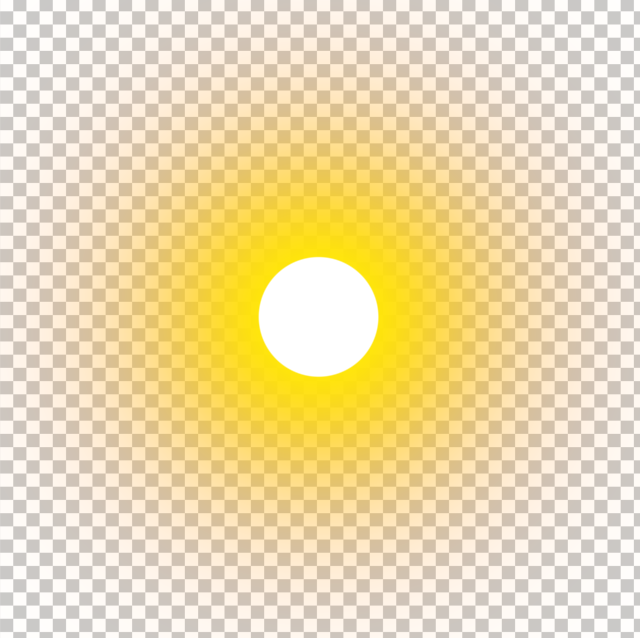
Reproduce this background procedurally as a WebGL 2 fragment shader.

```glsl
#version 300 es
precision highp float;
// A white disc with a yellow to orange glow over a grey and white checkerboard.

uniform vec2 u_resolution;
out vec4 outColor;

// Lengths are fractions of the canvas height
#define CENTER vec2(0.4993, 0.5033)
#define DISC_RADIUS 0.0938
#define CELL_SIZE 0.0207
#define GRID_TOP 0.0177
#define GLOW_REACH 0.214
#define GLOW_POWER 1.5
#define HUE_REACH 0.36
#define GREY vec3(0.79)
#define YELLOW vec3(1.0, 0.90, 0.03)
#define ORANGE vec3(1.0, 0.55, 0.09)

// Smooth square wave: +1 on even cells, -1 on odd cells
vec2 squareWave(vec2 cell, float blur) {
    vec2 edgeDistance = 0.5 - abs(fract(cell) - 0.5);
    vec2 parity = 1.0 - 2.0 * mod(floor(cell), 2.0);
    return parity * clamp(edgeDistance / blur, 0.0, 1.0);
}

// Checkerboard anchored to the top left corner
vec3 checkerboard(vec2 p, float pixel) {
    vec2 cell = vec2(p.x, 1.0 - p.y - GRID_TOP) / CELL_SIZE;
    vec2 wave = squareWave(cell, 0.6 * pixel / CELL_SIZE);
    return mix(GREY, vec3(1.0), 0.5 - 0.5 * wave.x * wave.y);
}

void main() {
    float pixel = 1.0 / u_resolution.y;
    vec2 p = gl_FragCoord.xy * pixel;
    float rim = length(p - CENTER) - DISC_RADIUS;
    float outside = max(rim, 0.0);

    // Glow: opaque yellow at the rim, fading to thin orange
    float opacity = 0.98 * exp(-pow(outside / GLOW_REACH, GLOW_POWER));
    vec3 glow = mix(YELLOW, ORANGE, min(outside / HUE_REACH, 1.0));
    vec3 color = mix(checkerboard(p, pixel), glow, opacity);

    // Disc with a smooth edge
    color = mix(color, vec3(1.0), 1.0 - smoothstep(-pixel, pixel, rim));
    outColor = vec4(color, 1.0);
}
```
